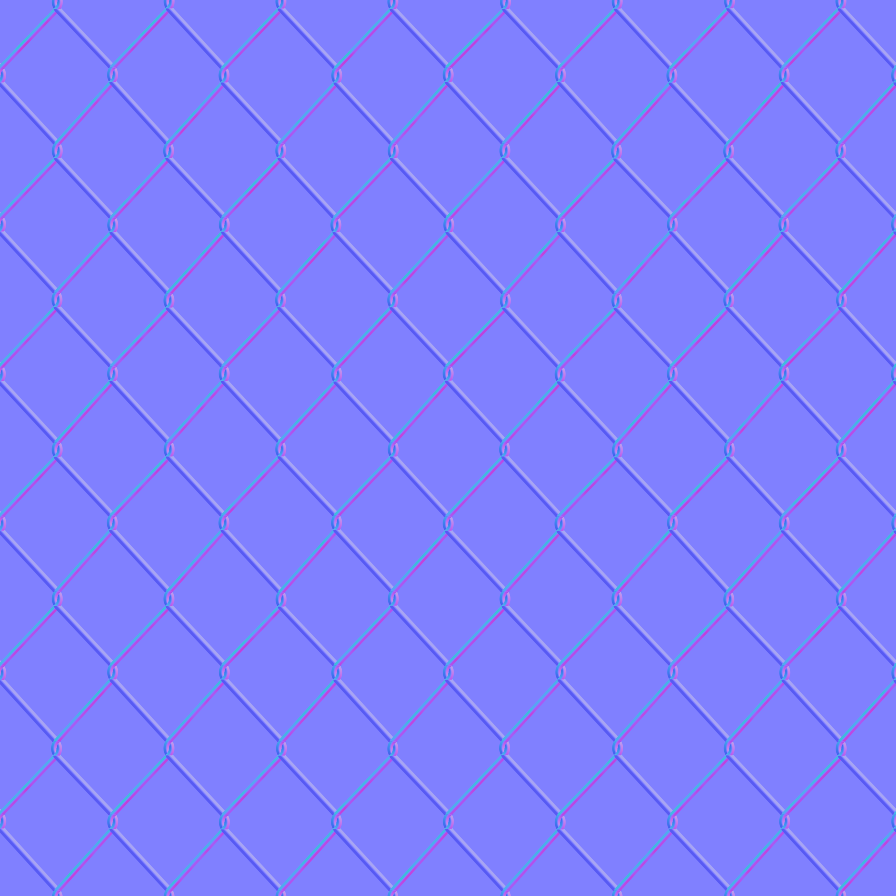
A Shadertoy shader for this texture map:

```glsl
const vec2 GRID = vec2(16.0, 12.0);          // half-cells: 8 diamonds across, 6 down
const float RISING_RADIUS = 0.0032;          // wire radii in canvas units
const float FALLING_RADIUS = 0.0037;
const float HOOK_RADIUS = 0.0031;
const float RISING_TILT = 0.72;              // sideways length of the surface normal
const float FALLING_TILT = 0.43;
const float HOOK_TILT = 0.52;
const float HOOK_HEIGHT = 0.0080;            // half the height of a knot
const float HOOK_BULGE = 0.0030;             // sideways reach of each hook
const float SHOULDER = 0.32;                 // part of the radius where the tilt ramps up
const float WEAR = 0.42;                     // loss of tilt along rising strands
const float WEAR_STEPS = 9.0;
const float KNOT_JITTER = 0.0012;
const vec2 EVEN_ROW_SHIFT = vec2(0.0012, -0.0018);
const vec2 ODD_ROW_SHIFT = vec2(0.0004, -0.0006);

float hash(vec2 p) {
    vec3 q = fract(vec3(p.xyx) * 0.1031);
    q += dot(q, q.yzx + 33.33);
    return fract((q.x + q.y) * q.z);
}

float noise(float x, float seed) {
    float i = floor(x);
    float f = smoothstep(0.0, 1.0, fract(x));
    return mix(hash(vec2(i, seed)), hash(vec2(i + 1.0, seed)), f);
}

bool isOdd(vec2 id) {
    return mod(id.x + id.y, 2.0) > 0.5;
}

// Slightly displaced lattice point, periodic over the canvas
vec2 knotCentre(vec2 id) {
    vec2 wrapped = mod(id, GRID);
    vec2 jitter = vec2(hash(wrapped + 3.0), hash(wrapped + 41.0)) - 0.5;
    vec2 rowShift = mod(id.y, 2.0) < 0.5 ? EVEN_ROW_SHIFT : ODD_ROW_SHIFT;
    return id / GRID + rowShift + jitter * KNOT_JITTER;
}

float coverage(float dist, float radius) {
    float blur = 0.5 / iResolution.y;
    return 1.0 - smoothstep(radius - blur, radius + blur, dist);
}

float roundness(float dist, float radius) {
    return clamp(dist / (radius * SHOULDER), -1.0, 1.0);
}

// One straight strand runs diagonally through each half-cell
void addStrand(inout vec2 slope, vec2 p, vec2 cell) {
    bool rising = isOdd(cell);
    vec2 lowerId = rising ? cell : cell + vec2(1.0, 0.0);
    vec2 upperId = rising ? cell + 1.0 : cell + vec2(0.0, 1.0);
    vec2 start = knotCentre(lowerId) + vec2(0.0, HOOK_HEIGHT);
    vec2 along = knotCentre(upperId) - vec2(0.0, HOOK_HEIGHT) - start;

    vec2 fromStart = p - start;
    float t = clamp(dot(fromStart, along) / dot(along, along), 0.0, 1.0);
    vec2 across = normalize(vec2(-along.y, along.x));
    float radius = rising ? RISING_RADIUS : FALLING_RADIUS;
    float tilt = FALLING_TILT;
    if (rising) {
        float seed = 100.0 * hash(mod(cell, GRID));
        tilt = RISING_TILT * (1.0 - WEAR * noise(t * WEAR_STEPS, seed));
    }
    float side = roundness(dot(fromStart, across), radius);
    float mask = coverage(length(fromStart - along * t), radius);
    slope = mix(slope, across * side * tilt, mask);
}

// Circular arc through both ends of the knot, bulging toward side (-1 or 1)
void addHook(inout vec2 slope, vec2 q, float side) {
    float arcRadius = (HOOK_HEIGHT * HOOK_HEIGHT + HOOK_BULGE * HOOK_BULGE) / (2.0 * HOOK_BULGE);
    vec2 fromCentre = q + vec2(side * (arcRadius - HOOK_BULGE), 0.0);
    float dist = length(fromCentre) - arcRadius;
    vec2 outward = normalize(fromCentre + vec2(1e-6, 0.0));
    float mask = coverage(abs(dist), HOOK_RADIUS) * coverage(abs(q.y), HOOK_HEIGHT)
               * step(0.0, fromCentre.x * side);
    slope = mix(slope, outward * roundness(dist, HOOK_RADIUS) * HOOK_TILT, mask);
}

void mainImage(out vec4 fragColor, in vec2 fragCoord) {
    vec2 p = fragCoord / iResolution.y;
    vec2 cell = floor(p * GRID);
    vec2 nearest = round(p * GRID);
    vec2 slope = vec2(0.0);

    // Straight wires
    for (int y = -1; y <= 1; y++)
        for (int x = -1; x <= 1; x++)
            addStrand(slope, p, cell + vec2(x, y));

    // Interlocked hooks, swapping order between the upper and lower crossing
    for (int y = -1; y <= 1; y++)
        for (int x = -1; x <= 1; x++) {
            vec2 id = nearest + vec2(x, y);
            if (!isOdd(id)) continue;
            vec2 q = p - knotCentre(id);
            float under = q.y > 0.0 ? 1.0 : -1.0;
            addHook(slope, q, under);
            addHook(slope, q, -under);
        }

    // Encode the surface normal as colour
    vec3 normal = vec3(slope, sqrt(1.0 - dot(slope, slope)));
    fragColor = vec4(0.5 + 0.5 * normal, 1.0);
}
```
